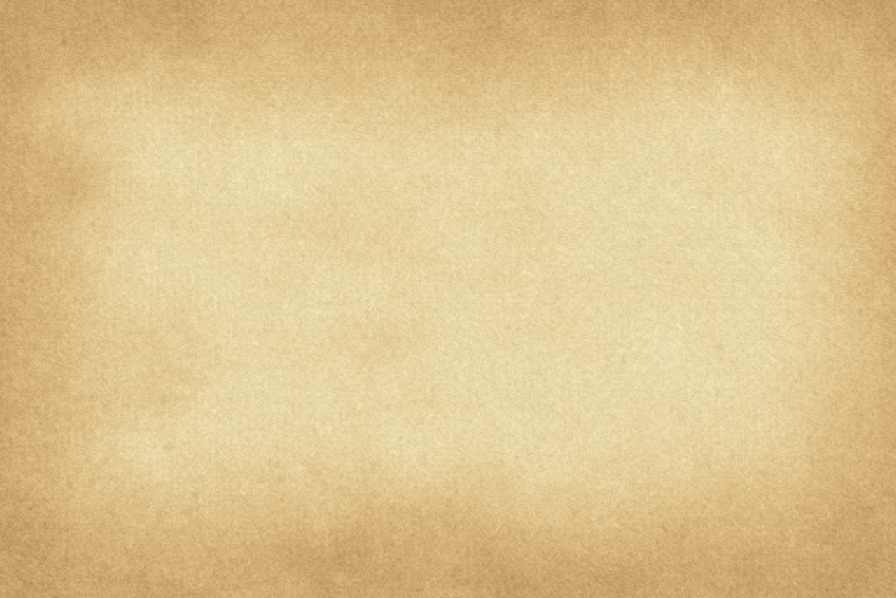
This texture is drawn by a WebGL 1 fragment shader. Its source:

```glsl
precision highp float;
// Aged parchment: pale worn centre, browned edges, soft blotches, sparse flecks and crisp grain.
uniform vec2 u_resolution;

float hash(vec2 p) {
  return fract(sin(dot(p, vec2(127.1, 311.7))) * 43758.5453);
}

float valueNoise(vec2 p) {
  vec2 i = floor(p), f = fract(p);
  f = f * f * (3.0 - 2.0 * f);
  return mix(mix(hash(i), hash(i + vec2(1.0, 0.0)), f.x),
             mix(hash(i + vec2(0.0, 1.0)), hash(i + 1.0), f.x), f.y);
}

// Layered noise centred on zero
float fbm(vec2 p) {
  float sum = 0.0, amp = 0.5;
  for (int i = 0; i < 5; i++) {
    sum += amp * (valueNoise(p) - 0.5);
    p = mat2(1.6, 1.2, -1.2, 1.6) * p + 7.3;
    amp *= 0.6;
  }
  return sum;
}

// Soft elliptical patch
float patchAt(vec2 p, vec2 centre, vec2 radius) {
  vec2 d = (p - centre) / radius;
  return exp(-dot(d, d));
}

// Brown to cream, with tone running from 0 to 1
vec3 parchment(float t) {
  return vec3(0.765, 0.62, 0.405) + t * vec3(0.22, 0.23, 0.18)
       + t * t * vec3(-0.075, -0.005, 0.07);
}

void main() {
  vec2 p = gl_FragCoord.xy / u_resolution.y;
  p.x += 0.5 * (1.5 - u_resolution.x / u_resolution.y);

  // Rounded pale field fading into the browned border
  vec2 warped = p + 0.10 * vec2(fbm(p * 5.0), fbm(p * 5.0 + 31.0));
  float border = length(max(abs(warped - vec2(0.765, 0.505)) - vec2(0.52, 0.24), 0.0));
  float edge = smoothstep(-0.06, 0.37, border);
  float tone = 1.01 - 0.96 * edge;

  // Darker stains
  tone -= 0.25 * patchAt(warped, vec2(0.27, 0.40), vec2(0.09, 0.10));
  tone -= 0.18 * patchAt(warped, vec2(0.64, 0.43), vec2(0.09, 0.05));
  tone -= 0.10 * patchAt(warped, vec2(0.51, 0.63), vec2(0.13, 0.05));
  tone -= 0.22 * patchAt(warped, vec2(0.14, 0.71), vec2(0.09, 0.08));
  tone -= 0.20 * patchAt(warped, vec2(0.58, 0.07), vec2(0.16, 0.08));
  tone -= 0.14 * patchAt(warped, vec2(1.10, 0.06), vec2(0.25, 0.06));
  tone -= 0.16 * patchAt(warped, vec2(0.76, 0.91), vec2(0.20, 0.08));
  tone -= 0.14 * patchAt(warped, vec2(0.22, 0.96), vec2(0.16, 0.06));
  tone -= 0.14 * patchAt(warped, vec2(1.38, 0.18), vec2(0.10, 0.14));

  // Lighter worn spots
  tone += 0.10 * patchAt(warped, vec2(0.45, 0.73), vec2(0.11, 0.07));
  tone += 0.10 * patchAt(warped, vec2(1.15, 0.81), vec2(0.14, 0.08));
  tone += 0.06 * patchAt(warped, vec2(1.11, 0.41), vec2(0.10, 0.10));
  tone += 0.06 * patchAt(warped, vec2(0.78, 0.53), vec2(0.08, 0.08));

  // Mottling, stronger towards the border
  float mottle = fbm(p * vec2(7.0, 9.0) + 3.0) + 0.7 * fbm(p * 28.0 + 11.0);
  tone += mottle * mix(0.22, 0.36, edge);
  vec3 colour = parchment(clamp(tone, -0.15, 1.07));

  // Crisp grain on a turned lattice, with sparse light and dark flecks
  vec2 turned = mat2(0.83, 0.56, -0.56, 0.83) * p;
  float grain = hash(floor(p * 342.0)) - 0.5;
  float tooth = valueNoise(turned * 230.0 + 17.0) - 0.5;
  float fibre = valueNoise(turned * vec2(120.0, 200.0) + 41.0) - 0.5;
  float fleck = valueNoise(turned * 150.0 + 71.0);
  float sparse = smoothstep(0.76, 0.96, fleck) - smoothstep(0.24, 0.04, fleck);
  colour += (0.045 * grain + 0.04 * tooth + 0.018 * fibre + 0.03 * sparse) * mix(0.95, 1.25, edge);

  // Faint upright scuffs near the upper right
  float scuff = smoothstep(0.7, 0.95, valueNoise(p * vec2(170.0, 40.0) + 5.0));
  colour += 0.035 * scuff * patchAt(p, vec2(1.15, 0.90), vec2(0.24, 0.14));

  gl_FragColor = vec4(colour, 1.0);
}
```
